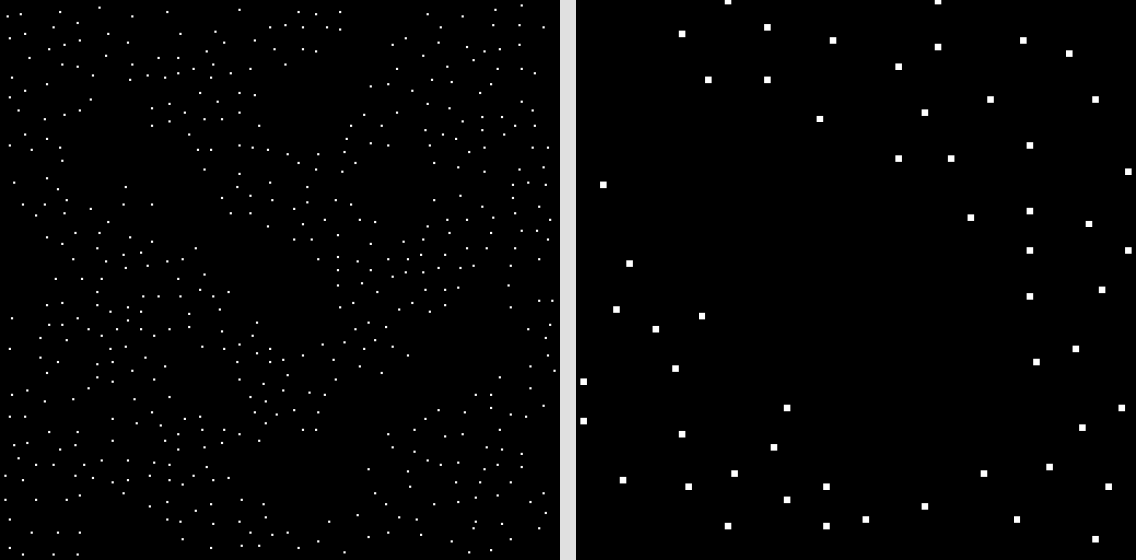
Left, the full canvas; right, a detail of the centre.
This texture is drawn by a three.js fragment shader. Its source:

```glsl
// Sparse tiny white squares scattered over black, evenly spaced with irregular voids.
varying vec2 vUv;

const vec3 BACKGROUND = vec3(0.0);
const vec3 DOT_COLOR = vec3(1.0);
const float GRID = 256.0;        // dot widths across the canvas
const float CELL = 8.0;          // one candidate dot per cell, in dot widths
const float JITTER = 7.0;        // possible dot positions along a cell side
const float MIN_SPACING = 6.0;   // closest allowed pair, in dot widths
const float MARGIN = 2.0;        // empty border, in dot widths
const vec2 VOID_RANGE = vec2(-1.6, 0.0); // field values from empty to full

vec3 hash3(vec2 p) {
  vec3 q = fract(p.xyx * vec3(0.1031, 0.1030, 0.0973));
  q += dot(q, q.yxz + 33.33);
  return fract((q.xxy + q.yzz) * q.zyx);
}

// Lower left corner of the dot in a cell (xy) and its rank (z).
vec3 candidate(vec2 cell) {
  vec3 random = hash3(cell + 17.0);
  return vec3(cell * CELL + floor(random.xy * JITTER), random.z);
}

// Chance of keeping a dot: warped sines leave soft voids.
float density(vec2 p) {
  float field = sin(15.0 * p.x + 2.5 * sin(9.0 * p.y + 0.6))
              + sin(18.0 * p.y + 2.5 * sin(11.0 * p.x + 2.0));
  return smoothstep(VOID_RANGE.x, VOID_RANGE.y, field);
}

// 1 if no higher ranked neighbour is too close, else 0.
float isolated(vec2 cell, vec3 point) {
  float keep = 1.0;
  for (int y = -1; y <= 1; y++) {
    for (int x = -1; x <= 1; x++) {
      vec3 other = candidate(cell + vec2(float(x), float(y)));
      if (other.z > point.z && distance(other.xy, point.xy) < MIN_SPACING) keep = 0.0;
    }
  }
  return keep;
}

void main() {
  vec2 p = vUv * GRID;
  vec2 cell = floor(p / CELL);
  vec3 point = candidate(cell);
  vec2 center = point.xy + 0.5;

  // Thin out the candidates
  float keep = isolated(cell, point);
  keep *= step(hash3(cell + 91.0).x, density(center / GRID));
  vec2 inside = step(vec2(MARGIN), point.xy) * step(point.xy, vec2(GRID - MARGIN - 1.0));
  keep *= inside.x * inside.y;

  // Square with edges smoothed over one sample
  vec2 edge = abs(p - center) - 0.5;
  vec2 coverage = clamp(0.5 - edge / fwidth(p), 0.0, 1.0);
  gl_FragColor = vec4(mix(BACKGROUND, DOT_COLOR, keep * coverage.x * coverage.y), 1.0);
}
```
